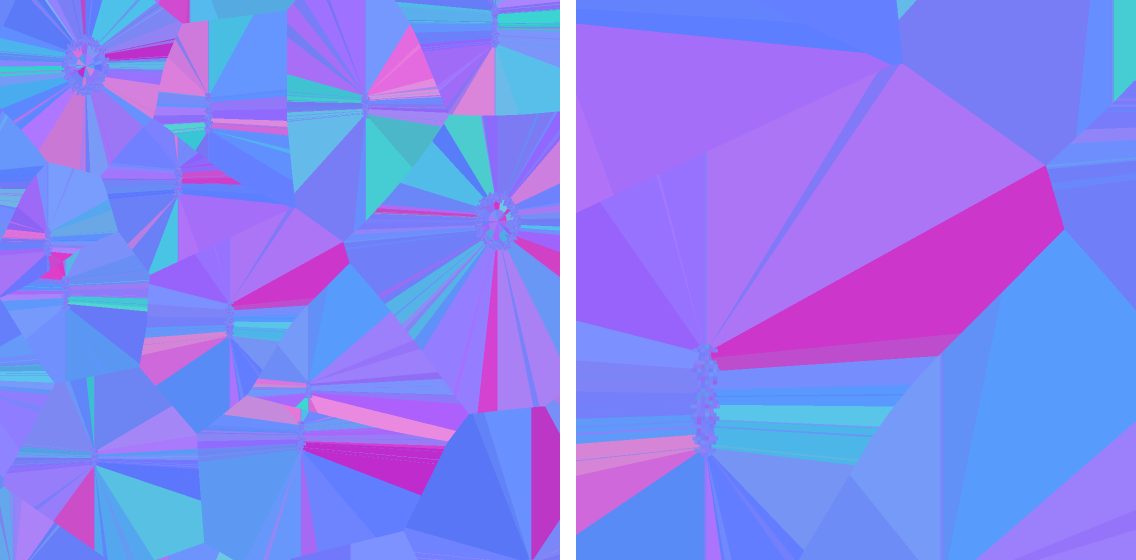
Left: the whole. Right: its middle third, enlarged.
This texture map is drawn by a WebGL 2 fragment shader. Its source:

```glsl
#version 300 es
precision highp float;
// Normal-map style patchwork: large Voronoi cells, each a fan of flat wedges
// and near-level stripes spreading from a short rough upright core.
// A few cells have an oval ring of fine speckle as their core instead.

#define GRID 4.0          // seed grid per canvas side
#define DROPPED 0.47      // share of grid seeds left out
#define STRIPES 2.6       // level stripes on each half of a core
#define WEDGES 1.7        // broad wedges per quadrant
#define RING_WEDGES 4.0   // wedges per quadrant around a ring
#define FAN_SLOPE 0.11    // spread of the level stripes
#define SLIVERS 0.03      // share of thin slivers
#define CORE_WIDTH 0.006  // half width of a rough core
#define GRAIN 420.0       // speckle grains per canvas side
#define SAMPLES 2         // antialiasing samples per axis

uniform vec2 u_resolution;
out vec4 outColor;

const vec2 RING_SIZE = vec2(0.042, 0.055);
const vec3 CORE_COLOR = vec3(0.49, 0.5, 0.98);

struct Cell { vec2 offset; vec2 id; float halfHeight; bool ring; };

float hash(vec2 p) {
  return fract(sin(dot(p, vec2(127.1, 311.7))) * 43758.5453);
}

// Weighted palette; pick chooses the hue, key varies its tone.
vec3 palette(float pick, vec2 key) {
  vec3 c = vec3(0.42, 0.54, 0.98);
  if (pick > 0.46) c = vec3(0.61, 0.45, 0.98);
  if (pick > 0.70) c = vec3(0.36, 0.71, 0.91);
  if (pick > 0.82) c = vec3(0.84, 0.47, 0.86);
  if (pick > 0.885) c = vec3(0.80, 0.24, 0.79);
  if (pick > 0.95) c = vec3(0.24, 0.77, 0.81);
  vec3 tone = vec3(hash(key + 3.1), hash(key + 5.7), hash(key + 8.3)) - 0.5;
  return clamp(c + tone * vec3(0.16, 0.16, 0.06), 0.0, 1.0);
}

// Number of the irregular interval that holds x.
float interval(float x, float seed) {
  float k = floor(x);
  return k + step(0.06 + 0.88 * hash(vec2(k, seed)), x - k);
}

// Nearest core, measured from an upright segment; rings reach further.
Cell nearestCell(vec2 p) {
  Cell best = Cell(vec2(0.0), vec2(0.0), 0.02, false);
  float nearest = 1e5;
  vec2 base = floor(p * GRID);
  for (int j = -2; j <= 2; j++) {
    for (int i = -2; i <= 2; i++) {
      vec2 id = base + vec2(i, j);
      bool ring = abs(mod(id.x + 3.0 * id.y, 20.0) - 9.0) < 0.5;
      if (!ring && hash(id + 41.3) < DROPPED) continue;
      vec2 jitter = vec2(hash(id + 1.7), hash(id + 9.2));
      if (ring) jitter = 0.4 + 0.3 * jitter;
      vec2 q = p - (id + 0.06 + 0.88 * jitter) / GRID;
      float h = ring ? 0.015 : mix(0.01, 0.032, hash(id + 23.6));
      float d = length(vec2(q.x, max(abs(q.y) - h, 0.0)));
      if (ring) d -= 0.045;
      if (d < nearest) { nearest = d; best = Cell(q, id, h, ring); }
    }
  }
  return best;
}

// Flat wedges and stripes leaving the core to both sides.
vec3 fan(Cell cell, float seed) {
  vec2 a = abs(cell.offset);
  float reach = cell.halfHeight + FAN_SLOPE * a.x;
  bool level = a.y < reach;
  float t = a.y / reach * STRIPES;
  if (!level) {
    float low = atan(FAN_SLOPE);
    float turn = (atan(a.y - cell.halfHeight, a.x) - low) / (1.5708 - low);
    t = STRIPES + turn * (cell.ring ? RING_WEDGES : WEDGES);
  }
  t *= cell.offset.y < 0.0 ? -1.0 : 1.0;
  float side = cell.offset.x < 0.0 ? 37.0 : 0.0;
  float band = interval(t, seed + side) + side;
  float sliver = interval(t * 14.0, seed + side + 4.0);

  // Neighbours share a hue in pairs; hues are spread evenly over cells
  float group = cell.ring ? band : floor(band * 0.5);
  float pick = fract(group * 0.618 + dot(cell.id, vec2(0.755, 0.57)));
  vec3 color = palette(pick, vec2(band, seed));
  float share = SLIVERS * (level ? 3.0 : cell.ring ? 2.5 : 1.0);
  if (hash(vec2(sliver, seed + side)) < share) {
    vec2 key = vec2(sliver, seed + side + 11.0);
    color = mix(color, palette(hash(key) * 0.9, key), 0.7);
  }
  return color;
}

vec3 speckle(vec2 q, float seed) {
  vec2 grain = floor(q * GRAIN) + seed;
  return mix(CORE_COLOR, palette(hash(grain), grain), 0.33);
}

vec3 shade(vec2 p) {
  Cell cell = nearestCell(p);
  vec2 q = cell.offset;
  float seed = hash(cell.id + 0.5) * 50.0;
  vec3 color = fan(cell, seed);
  if (cell.ring) {
    // Oval ring with a ragged rim and bright wedges inside
    float turn = atan(q.y, q.x) / 6.2832 + 0.5;
    float r = length(q / RING_SIZE);
    float rough = hash(vec2(floor(turn * 70.0), seed));
    if (r < 0.88 + 0.16 * rough) color = speckle(q, seed);
    if (r < 0.54 + 0.2 * rough) {
      vec2 key = vec2(interval(turn * 13.0, seed), floor(r * 2.6) + seed);
      color = palette(hash(key), key);
    }
  } else {
    // Rough upright core with a hairline seam above and below
    float d = length(vec2(q.x, max(abs(q.y) - cell.halfHeight, 0.0)));
    float rough = hash(vec2(floor(q.y * GRAIN), seed));
    if (abs(q.x) < 0.001) color = mix(color, CORE_COLOR, 0.6);
    if (d < CORE_WIDTH * (0.5 + rough)) color = speckle(q, seed);
  }
  return color;
}

void main() {
  float size = min(u_resolution.x, u_resolution.y);
  vec3 sum = vec3(0.0);
  for (int j = 0; j < SAMPLES; j++)
    for (int i = 0; i < SAMPLES; i++) {
      vec2 shift = (vec2(i, j) + 0.5) / float(SAMPLES) - 0.5;
      sum += shade((gl_FragCoord.xy + shift) / size);
    }
  outColor = vec4(sum / float(SAMPLES * SAMPLES), 1.0);
}
```
